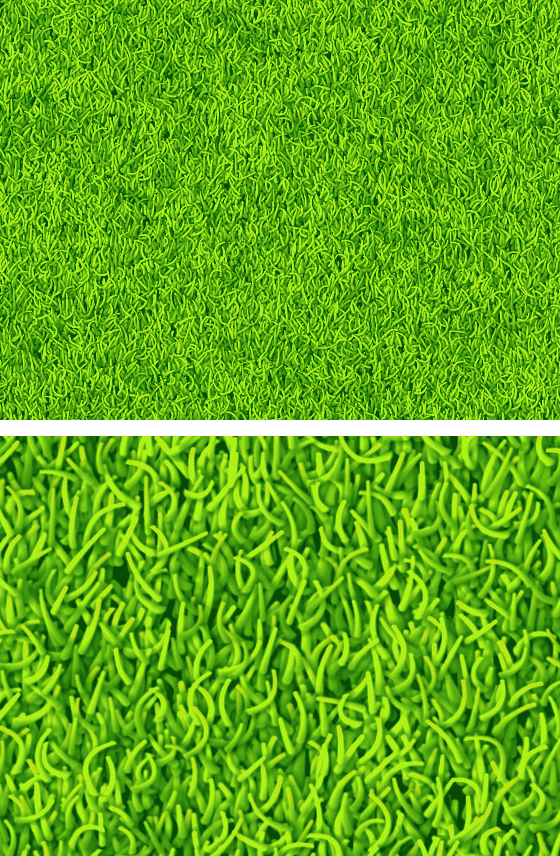
Top, the full canvas; bottom, a detail of the centre.
A Shadertoy shader for this texture:

```glsl
// Dense lawn of short bent grass blades seen from above, with dark gaps and yellow tips.

#define LAYERS 10          // sheets of blades, deepest first
#define CELL 0.026         // grid spacing, in canvas heights
#define BLADE 0.022        // longest half length of a blade
#define WIDE 0.0041        // half width of the deep blades
#define THIN 0.0020        // half width of the top strands
#define SOFT 0.0013        // edge softness
#define SHADOW_REACH 0.0060
#define SHADOW 0.36
#define CURL 0.75
#define CLUMPS 0.42        // strength of the light and dark tufts
#define CONTRAST 1.38
#define TIP_COLOR vec3(0.80, 0.82, 0.05)

vec4 hash4(vec2 cell, float seed) {
    float n = dot(cell, vec2(12.9898, 78.233)) + seed * 37.719;
    return fract(sin(n + vec4(0.0, 1.7, 3.1, 4.9)) * 43758.5453);
}

float valueNoise(vec2 p, float seed) {
    vec2 i = floor(p), f = fract(p);
    f = f * f * (3.0 - 2.0 * f);
    float low = mix(hash4(i, seed).x, hash4(i + vec2(1, 0), seed).x, f.x);
    float high = mix(hash4(i + vec2(0, 1), seed).x, hash4(i + vec2(1, 1), seed).x, f.x);
    return mix(low, high, f.y);
}

// Grass colour from deep shade (0) to full light (1)
vec3 grassRamp(float light) {
    vec3 greens[6] = vec3[6](
        vec3(0.03, 0.29, 0.02), vec3(0.13, 0.45, 0.03), vec3(0.24, 0.58, 0.05),
        vec3(0.36, 0.69, 0.06), vec3(0.51, 0.81, 0.09), vec3(0.68, 0.95, 0.09));
    float s = clamp(light, 0.0, 1.0) * 5.0;
    int i = int(min(s, 4.0));
    return mix(greens[i], greens[i + 1], s - float(i));
}

// Bent, tapered strand: x = distance, y = signed side offset, z = place from root (-1) to tip (1)
vec3 strand(vec2 d, float angle, float halfLength, float curl) {
    float c = cos(angle), s = sin(angle);
    d = vec2(c * d.x + s * d.y, c * d.y - s * d.x);
    float along = clamp(d.y / halfLength, -1.0, 1.0);
    float slope = 2.0 * curl * along;
    float side = (d.x - curl * halfLength * (along * along - 0.3)) / sqrt(1.0 + slope * slope);
    return vec3(length(vec2(side, d.y - along * halfLength)), side, along);
}

// Paints one sheet over the lawn: x = light, y = warmth of the tips
vec2 paintSheet(vec2 lawn, vec2 p, float sheet, float tuft) {
    float height = sheet / float(LAYERS - 1);
    vec2 q = p / CELL + sheet * vec2(0.37, 0.71);
    float soft = max(SOFT, 0.6 / iResolution.y);
    for (int y = 1; y >= -1; y--)
    for (int x = -1; x <= 1; x++) {
        vec2 cell = floor(q) + vec2(x, y);
        vec4 place = hash4(cell, sheet + 1.0);
        vec4 look = hash4(cell, sheet + 23.0);

        // Top strands are sparser, and most stay nearly straight
        if (fract(look.w * 17.0) < 0.42 * height) continue;
        float bend = look.y * 2.0 - 1.0;
        float angle = (place.z + look.x - 1.0) * mix(0.6, 1.5, height);
        float curl = bend * mix(0.3, abs(bend), height) * CURL;
        float halfLength = BLADE * mix(0.45, 1.0, place.w);
        vec3 blade = strand((q - cell - place.xy) * CELL, angle, halfLength, curl);

        float width = mix(WIDE, THIN, height) * (1.0 - 0.35 * blade.z);
        float cover = 1.0 - smoothstep(width - soft, width + soft, blade.x);
        float flank = clamp(blade.y / width, -1.0, 1.0);
        float shade = 1.0 - smoothstep(width, width + SHADOW_REACH, blade.x);
        lawn *= 1.0 - SHADOW * shade * (0.75 + 0.25 * flank);

        // Lit on the left flank, brighter toward the tip
        float light = mix(0.62, 0.90, height) + 0.34 * (look.z - 0.5) + tuft;
        light *= 1.0 - 0.20 * flank + 0.20 * blade.z;
        float warm = smoothstep(-0.2, 1.0, blade.z) * smoothstep(0.3, 1.0, look.w);
        lawn = mix(lawn, vec2(light, warm), cover);
    }
    return lawn;
}

void mainImage(out vec4 fragColor, in vec2 fragCoord) {
    vec2 p = fragCoord / iResolution.y;
    float tuft = 0.65 * valueNoise(p * 38.0, 5.0) + 0.35 * valueNoise(p * 13.0, 9.0) - 0.5;

    vec2 lawn = vec2(0.15, 0.0);
    for (int i = 0; i < LAYERS; i++) lawn = paintSheet(lawn, p, float(i), CLUMPS * tuft);

    float light = (lawn.x - 0.55) * CONTRAST + 0.57;
    vec3 color = grassRamp(light);
    color = mix(color, TIP_COLOR, 0.5 * lawn.y * smoothstep(0.3, 0.8, light));
    fragColor = vec4(color, 1.0);
}
```
